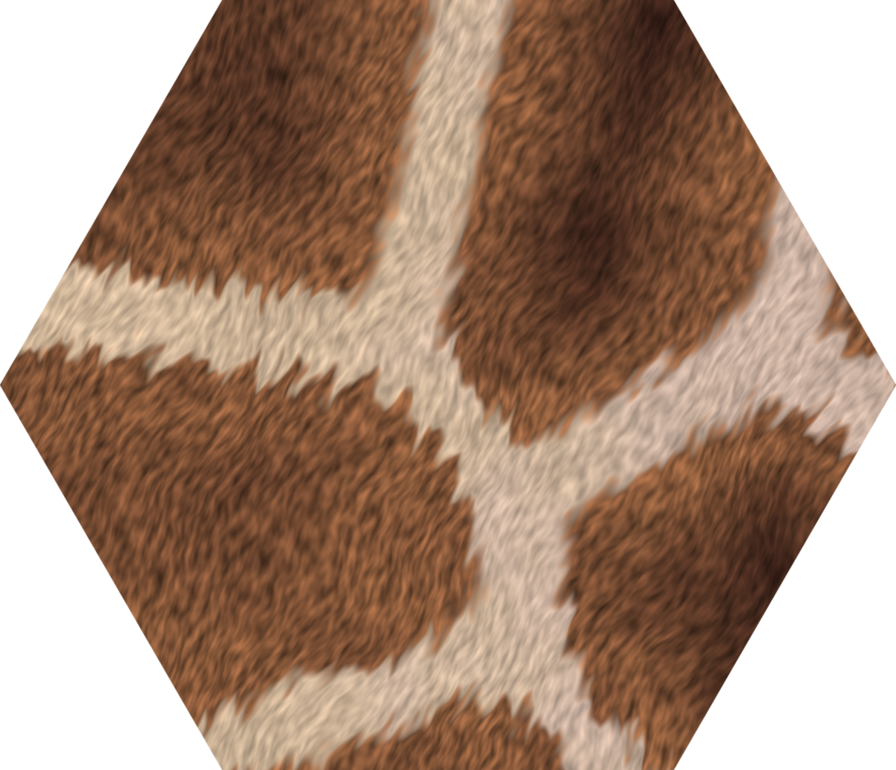
Reproduce this texture procedurally as a Shadertoy shader.

```glsl
// Giraffe fur: brown patches split by pale bands, cut to a hexagon on white.

#define BAND_HALF_WIDTH 0.047
#define BAND_SOFTNESS 0.014
#define CORNER_ROUNDING 0.02
#define FUR_ANGLE 1.08
#define HAIR_FREQ vec2(105.0, 34.0)
#define TUFT_REACH 0.055
#define HAIR_CONTRAST 0.55
#define PALE_WARM vec3(0.80, 0.70, 0.59)
#define PALE_COOL vec3(0.79, 0.69, 0.63)
#define BROWN vec3(0.525, 0.342, 0.222)
#define DARK_BROWN vec3(0.20, 0.11, 0.085)
#define HEX_APOTHEM 0.504

const int PATCH_COUNT = 6;
const vec2 PATCH_SITES[PATCH_COUNT] = vec2[PATCH_COUNT](
    vec2(-0.242, 0.348), vec2(0.220, 0.246), vec2(-0.314, -0.202),
    vec2(0.494, -0.228), vec2(-0.123, -0.706), vec2(0.686, 0.137));

vec2 randomGradient(vec2 cell) {
    vec3 h = fract(cell.xyx * vec3(0.1031, 0.1030, 0.0973));
    h += dot(h, h.yzx + 33.33);
    float angle = 6.2832 * fract((h.x + h.y) * h.z);
    return vec2(cos(angle), sin(angle));
}

// Gradient noise, about -0.7 to 0.7
float noise(vec2 p) {
    vec2 cell = floor(p), f = fract(p);
    vec2 u = f * f * f * (f * (f * 6.0 - 15.0) + 10.0);
    vec2 e = vec2(0.0, 1.0);
    float a = dot(randomGradient(cell), f);
    float b = dot(randomGradient(cell + e.yx), f - e.yx);
    float c = dot(randomGradient(cell + e.xy), f - e.xy);
    float d = dot(randomGradient(cell + e.yy), f - e.yy);
    return mix(mix(a, b, u.x), mix(c, d, u.x), u.y);
}

// Rounded distance to the patch border (x) and how dark the patch is (y)
vec2 patchField(vec2 p) {
    int nearest = 0;
    for (int i = 1; i < PATCH_COUNT; i++) {
        if (distance(p, PATCH_SITES[i]) < distance(p, PATCH_SITES[nearest])) nearest = i;
    }
    vec2 site = PATCH_SITES[nearest];
    float sum = 0.0;
    for (int i = 0; i < PATCH_COUNT; i++) {
        if (i == nearest) continue;
        vec2 other = PATCH_SITES[i];
        float border = dot(0.5 * (site + other) - p, normalize(other - site));
        sum += exp(-border / CORNER_ROUNDING);
    }
    float darkness = clamp(0.5 + dot(site, vec2(0.8, 0.5)), 0.0, 1.0);
    return vec2(-CORNER_ROUNDING * log(sum), darkness);
}

void mainImage(out vec4 fragColor, in vec2 fragCoord) {
    vec2 p = (fragCoord - 0.5 * iResolution.xy) / iResolution.y;

    // Fur coordinates: x across the hairs, y along them, gently bent
    vec2 along = vec2(cos(FUR_ANGLE), sin(FUR_ANGLE));
    vec2 fur = vec2(dot(p, vec2(along.y, -along.x)), dot(p, along));
    fur.x += 0.055 * noise(p * 4.0 + 7.0) + 0.006 * noise(p * 24.0);

    // Hairs and the clumps they form
    float hair = noise(fur * HAIR_FREQ)
               + 0.5 * noise(fur * HAIR_FREQ * 1.9 + 31.0)
               + 0.35 * noise(fur * HAIR_FREQ * 0.42 + 53.0);
    float tuft = noise(fur * vec2(48.0, 13.0) + 17.0)
               + 0.5 * noise(fur * vec2(95.0, 24.0) + 71.0);

    // Patch borders frayed along the fur
    vec2 warp = vec2(noise(p * 6.0 + 3.0), noise(p * 6.0 + 41.0));
    vec2 field = patchField(p + 0.03 * warp + TUFT_REACH * tuft * along);
    float depth = field.x + 0.012 * hair - BAND_HALF_WIDTH;
    float brownMask = smoothstep(-BAND_SOFTNESS, BAND_SOFTNESS, depth);

    // Brown darkens toward patch centres, with broad blotches
    float blotch = noise(p * 5.0 + 23.0) + 0.5 * noise(p * 13.0 + 61.0);
    float shade = field.y * smoothstep(0.02, 0.21, depth) + 0.28 * blotch + 0.08;
    vec3 brown = mix(BROWN, DARK_BROWN, clamp(shade, 0.0, 0.95));
    brown *= 1.0 + HAIR_CONTRAST * hair;

    vec3 pale = mix(PALE_WARM, PALE_COOL, smoothstep(-0.2, 0.4, p.x + 0.4 * blotch));
    pale *= 1.0 + 0.45 * HAIR_CONTRAST * hair + 0.06 * blotch;
    vec3 color = mix(pale, brown, brownMask);

    // Hexagon cutout
    float edge = dot(abs(p), vec2(0.866, 0.5)) - HEX_APOTHEM;
    float pixel = 1.0 / iResolution.y;
    color = mix(color, vec3(1.0), smoothstep(-pixel, pixel, edge));
    fragColor = vec4(clamp(color, 0.0, 1.0), 1.0);
}
```
